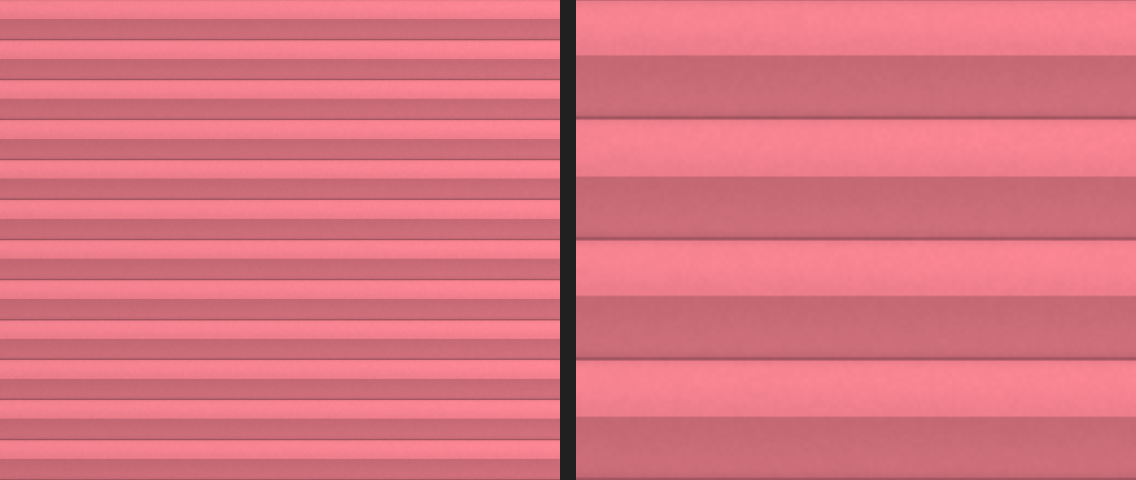
Left, the full canvas; right, a detail of the centre.
Write a Shadertoy shader that draws this texture.

```glsl
// Horizontal pleated blind: each pleat has a lit upper face, a shaded lower
// face and a thin dark crease. Fold positions wander slightly by hash, and
// fine value noise gives the fabric its grain.

const float PLEATS      = 12.0;   // repeats down the canvas
const float LIT_SHARE   = 0.467;  // part of a pleat that faces the light
const float FOLD_JITTER = 0.016;  // wander of the folds, in pleats
const float FOLD_SOFT   = 0.012;  // softness of the ridge, in pleats
const float CREASE_SIZE = 0.022;  // half width of the crease, in pleats
const float CREASE_DARK = 0.17;
const float GRAIN_FREQ  = 330.0;  // grain cells per canvas height
const float GRAIN_DEPTH = 0.035;
const float SIDE_LIGHT  = 0.035;  // brightening from left to right

const vec3 LIT_TOP      = vec3(0.975, 0.518, 0.570);
const vec3 LIT_BOTTOM   = vec3(0.930, 0.490, 0.545);
const vec3 SHADE_TOP    = vec3(0.770, 0.408, 0.455);
const vec3 SHADE_BOTTOM = vec3(0.808, 0.430, 0.480);

float hash(vec2 p) {
    vec3 q = fract(p.xyx * vec3(0.1031, 0.1030, 0.0973));
    q += dot(q, q.yzx + 33.33);
    return fract((q.x + q.y) * q.z);
}

float valueNoise(vec2 p) {
    vec2 cell = floor(p), f = fract(p);
    f = f * f * (3.0 - 2.0 * f);
    return mix(mix(hash(cell), hash(cell + vec2(1, 0)), f.x),
               mix(hash(cell + vec2(0, 1)), hash(cell + vec2(1, 1)), f.x), f.y);
}

// Offset of one fold line; seed separates creases from ridges.
float foldOffset(float index, float seed) {
    return FOLD_JITTER * (hash(vec2(index, seed)) - 0.5);
}

void mainImage(out vec4 fragColor, in vec2 fragCoord) {
    vec2 uv = fragCoord / iResolution.xy;
    float down = (1.0 - uv.y) * PLEATS;
    float pixel = PLEATS / iResolution.y;

    // Folds around this point: crease above, ridge, crease below
    float row = floor(down);
    float t = down - row;
    float above = foldOffset(row, 3.0);
    float ridge = LIT_SHARE + foldOffset(row, 17.0);
    float below = 1.0 + foldOffset(row + 1.0, 3.0);

    // Two faces with gentle gradients
    vec3 lit = mix(LIT_TOP, LIT_BOTTOM, smoothstep(0.35, 1.0, (t - above) / (ridge - above)));
    vec3 shade = mix(SHADE_TOP, SHADE_BOTTOM, smoothstep(0.0, 0.8, (t - ridge) / (below - ridge)));
    float soft = max(FOLD_SOFT, 0.6 * pixel);
    float inLight = smoothstep(-soft, soft, t - above)
                  * (1.0 - smoothstep(-soft, soft, t - ridge))
                  + smoothstep(-soft, soft, t - below);
    vec3 color = mix(shade, lit, inLight);

    // Crease line, with a wider soft shadow on both sides
    float d = min(abs(t - above + 0.012), abs(t - below + 0.012));
    float line = 1.0 - smoothstep(0.0, CREASE_SIZE + 0.5 * pixel, d);
    float shadow = exp(-d * d / 0.0030);
    color *= 1.0 - CREASE_DARK * line - 0.06 * shadow;

    // Fabric grain and light falling from the right
    vec2 p = fragCoord / iResolution.y * GRAIN_FREQ;
    float grain = 0.65 * valueNoise(p) + 0.35 * valueNoise(p * 0.43 + 57.0) - 0.5;
    color *= 1.0 + GRAIN_DEPTH * grain + SIDE_LIGHT * (uv.x - 0.5);

    fragColor = vec4(color, 1.0);
}
```
